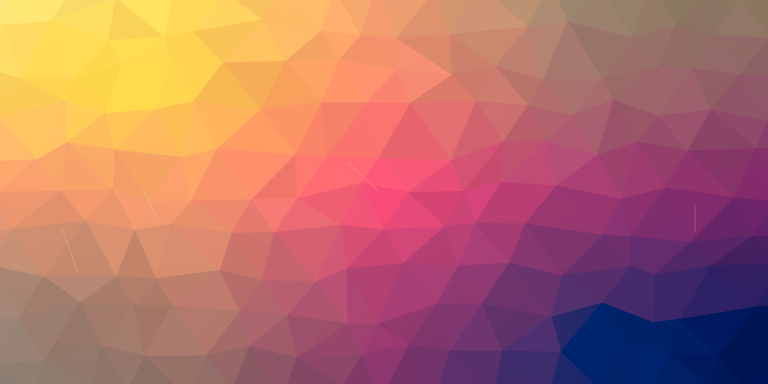
Give the GLSL for this background, as a WebGL 2 fragment shader.

```glsl
#version 300 es
precision highp float;
// Low-poly sunset: jittered triangles tinted by a yellow, coral, plum and navy gradient.

uniform vec2 u_resolution;
out vec4 fragColor;

const vec2 CANVAS = vec2(2.0, 1.0);         // layout space, height is 1
const vec2 CELL = vec2(0.134, 0.1055);      // mean facet spacing
const vec2 MESH_OFFSET = vec2(0.0, -0.75);  // lattice shift, in cells
const vec2 JITTER = vec2(0.60, 0.56);       // vertex scatter, in cells
const float TONE = 0.042;                   // brightness spread between facets
const float SOFTNESS = 0.06;                // gradient kept inside a facet
const vec3 SUN = vec3(1.0, 0.87, 0.25);
const vec2 SUN_POS = vec2(0.28, 0.80);
const vec3 NAVY = vec3(0.0, 0.14, 0.42);
const vec3 MIDNIGHT = vec3(0.0, 0.08, 0.34);
const vec3 GLINT = vec3(1.0, 0.76, 0.66);
const float GLINT_STRENGTH = 0.35;

vec2 hash2(vec2 p) {
    vec2 q = vec2(dot(p, vec2(127.1, 311.7)), dot(p, vec2(269.5, 183.3)));
    return fract(sin(q) * 43758.55);
}

// Five evenly spaced colour stops, t in 0..1
vec3 ramp(float t, vec3 a, vec3 b, vec3 c, vec3 d, vec3 e) {
    float s = clamp(t, 0.0, 1.0) * 4.0;
    vec3 col = mix(a, b, clamp(s, 0.0, 1.0));
    col = mix(col, c, clamp(s - 1.0, 0.0, 1.0));
    col = mix(col, d, clamp(s - 2.0, 0.0, 1.0));
    return mix(col, e, clamp(s - 3.0, 0.0, 1.0));
}

// Horizontal ramps blended from the top edge to the bottom edge
vec3 skyColor(vec2 p) {
    float x = p.x / CANVAS.x;
    vec3 top = ramp(x, vec3(1.0, 0.91, 0.48), vec3(1.0, 0.85, 0.35),
        vec3(0.98, 0.65, 0.45), vec3(0.60, 0.52, 0.43), vec3(0.54, 0.47, 0.37));
    vec3 upper = ramp(x, vec3(1.0, 0.80, 0.38), vec3(1.0, 0.76, 0.32),
        vec3(1.0, 0.52, 0.43), vec3(0.65, 0.43, 0.42), vec3(0.55, 0.33, 0.40));
    vec3 middle = ramp(x, vec3(1.0, 0.62, 0.45), vec3(0.98, 0.61, 0.42),
        vec3(0.98, 0.30, 0.46), vec3(0.68, 0.23, 0.46), vec3(0.49, 0.14, 0.41));
    vec3 lower = ramp(x, vec3(0.64, 0.52, 0.45), vec3(0.75, 0.50, 0.42),
        vec3(0.70, 0.25, 0.45), vec3(0.34, 0.19, 0.43), vec3(0.14, 0.11, 0.38));
    vec3 bottom = ramp(x, vec3(0.53, 0.48, 0.44), vec3(0.56, 0.43, 0.39),
        vec3(0.50, 0.20, 0.41), vec3(0.12, 0.16, 0.42), vec3(0.0, 0.08, 0.34));
    vec3 col = ramp(1.0 - p.y, top, upper, middle, lower, bottom);

    // Warm sun pool and the dark block in the lower right
    vec2 d = (p - SUN_POS) / vec2(0.26, 0.13);
    col = mix(col, SUN, 0.65 * exp(-dot(d, d)));
    float dark = smoothstep(1.47, 1.51, p.x) * (1.0 - smoothstep(0.17, 0.20, p.y));
    return mix(col, mix(NAVY, MIDNIGHT, smoothstep(1.6, 2.0, p.x)), dark);
}

// Lattice vertex: odd rows are staggered, then every point is scattered
vec2 vertex(vec2 id) {
    vec2 stagger = vec2(0.5 * mod(id.y, 2.0), 0.0);
    return (id + stagger + (hash2(id) - 0.5) * JITTER - MESH_OFFSET) * CELL;
}

float edgeDistance(vec2 p, vec2 a, vec2 b) {
    vec2 e = b - a;
    return (e.x * (p.y - a.y) - e.y * (p.x - a.x)) / length(e);
}

// Coverage-weighted centroid (xy), tone (z) and coverage (w)
vec4 facet(vec2 p, vec2 a, vec2 b, vec2 c, float tone, float px) {
    float d = min(edgeDistance(p, a, b), min(edgeDistance(p, b, c), edgeDistance(p, c, a)));
    float cover = clamp(0.5 + d / px, 0.0, 1.0);
    return vec4((a + b + c) / 3.0, tone, 1.0) * cover;
}

vec4 mesh(vec2 p, float px) {
    vec2 base = floor(p / CELL + MESH_OFFSET);
    vec4 sum = vec4(0.0);
    for (int j = -1; j <= 1; j++) {
        for (int i = -2; i <= 1; i++) {
            vec2 id = base + vec2(i, j);
            vec2 a = vertex(id), b = vertex(id + vec2(1, 0));
            vec2 c = vertex(id + vec2(1, 1)), d = vertex(id + vec2(0, 1));
            vec2 tone = hash2(id + 37.0) - 0.5;
            // Split each quad along its shorter diagonal
            if (distance(a, c) < distance(b, d)) {
                sum += facet(p, a, b, c, tone.x, px) + facet(p, a, c, d, tone.y, px);
            } else {
                sum += facet(p, a, b, d, tone.x, px) + facet(p, b, c, d, tone.y, px);
            }
        }
    }
    return sum.w > 0.001 ? sum / sum.w : vec4(p, 0.0, 1.0);
}

float hairline(vec2 p, vec2 a, vec2 b, float px) {
    vec2 e = b - a;
    float d = length(p - a - e * clamp(dot(p - a, e) / dot(e, e), 0.0, 1.0));
    return 1.0 - smoothstep(0.0, 0.0004 + 0.7 * px, d);
}

void main() {
    vec2 p = gl_FragCoord.xy / u_resolution * CANVAS;
    float px = 1.0 / u_resolution.y;
    vec4 f = mesh(p, px);
    vec3 col = skyColor(mix(f.xy, p, SOFTNESS)) * (1.0 + f.z * 2.0 * TONE);

    // Thin bright seams between a few facets
    float seam = hairline(p, vec2(0.906, 0.576), vec2(0.984, 0.505), px);
    seam = max(seam, hairline(p, vec2(0.161, 0.406), vec2(0.203, 0.292), px));
    seam = max(seam, hairline(p, vec2(0.372, 0.505), vec2(0.411, 0.427), px));
    seam = max(seam, hairline(p, vec2(1.81, 0.466), vec2(1.81, 0.396), px));
    fragColor = vec4(mix(col, GLINT, GLINT_STRENGTH * seam), 1.0);
}
```
